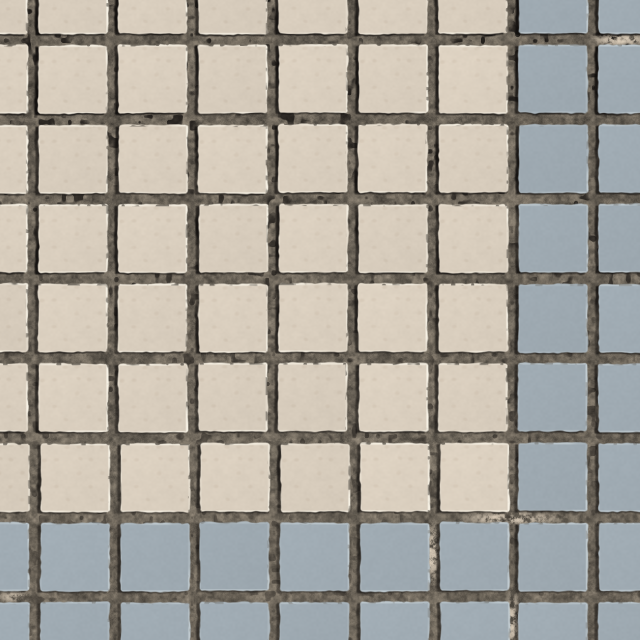
A Shadertoy shader for this texture:

```glsl
// Square cream mosaic tiles with a blue border on two sides, set in rough dark grout.

const vec2 GRID_ORIGIN = vec2(0.0508, 0.0677);
const vec2 GRID_PITCH = vec2(0.125, 0.1244);
const vec2 TILE_HALF = vec2(0.433, 0.43);
const vec3 CREAM = vec3(0.852, 0.808, 0.745);
const vec3 BLUE = vec3(0.622, 0.667, 0.698);
const vec3 GROUT = vec3(0.43, 0.40, 0.355);
const vec3 SHADOW = vec3(0.06, 0.05, 0.045);
const vec3 MORTAR = vec3(0.79, 0.74, 0.67);

float hash(vec2 p) {
    vec3 q = fract(vec3(p.xyx) * 0.1031);
    q += dot(q, q.yzx + 33.33);
    return fract((q.x + q.y) * q.z);
}

float noise(vec2 p) {
    vec2 i = floor(p), f = fract(p);
    f = f * f * (3.0 - 2.0 * f);
    return mix(mix(hash(i), hash(i + vec2(1, 0)), f.x),
               mix(hash(i + vec2(0, 1)), hash(i + vec2(1, 1)), f.x), f.y);
}

float fbm(vec2 p) {
    float sum = 0.0, amp = 0.5;
    for (int i = 0; i < 4; i++) {
        sum += amp * noise(p);
        p = p * 2.03 + 17.3;
        amp *= 0.5;
    }
    return sum / 0.9375;
}

float roundBox(vec2 p, vec2 halfSize, float radius) {
    vec2 d = abs(p) - halfSize + radius;
    return length(max(d, 0.0)) + min(max(d.x, d.y), 0.0) - radius;
}

// Soft elliptical patch, one at its centre.
float patchMask(vec2 p, vec2 center, vec2 size) {
    return 1.0 - smoothstep(0.2, 1.0, length((p - center) / size));
}

// Grainy mortar with pits and a few pale smears.
vec3 groutColor(vec2 p) {
    float grain = fbm(p * 150.0 + 40.0);
    float blotch = fbm(p * 32.0 + 9.0);
    vec3 col = GROUT * (0.42 + 0.72 * grain + 0.42 * blotch);
    float pits = smoothstep(0.62, 0.8, noise(p * 110.0 + 5.0)) * smoothstep(0.35, 0.65, blotch);
    col = mix(col, SHADOW, pits * mix(0.25, 0.85, p.y));

    float pale = patchMask(p, vec2(0.676, 0.135), vec2(0.014, 0.06));
    pale = max(pale, patchMask(p, vec2(0.80, 0.19), vec2(0.10, 0.014)));
    pale = max(pale, patchMask(p, vec2(0.80, 0.03), vec2(0.016, 0.06)));
    pale = max(pale, patchMask(p, vec2(0.97, 0.938), vec2(0.06, 0.012)));
    pale = max(pale, 0.8 * patchMask(p, vec2(0.02, 0.068), vec2(0.03, 0.012)));
    return mix(col, MORTAR * (0.75 + 0.4 * grain), pale * smoothstep(0.25, 0.6, grain));
}

// Glaze with faint dimples; q is the position within the tile.
vec3 tileColor(vec2 q, vec2 p, vec2 cell, float blue) {
    vec3 col = mix(CREAM, BLUE, blue);
    col *= 1.0 + 0.025 * (hash(cell + 71.0) - 0.5) - 0.02 * q.x + 0.015 * q.y;
    col *= 1.0 + mix(0.035, 0.02, blue) * (fbm(q * vec2(9.0, 14.0) + 30.0) - 0.5);
    vec2 dimpleGrid = q * vec2(7.0, 6.0) + 0.3 * noise(q * 5.0 + 20.0);
    vec2 dimplePos = fract(dimpleGrid) - 0.5;
    float chosen = step(0.45, hash(floor(dimpleGrid) + 50.0));
    float dimple = (1.0 - smoothstep(0.05, 0.26, length(dimplePos * vec2(0.8, 1.2)))) * chosen;
    col -= vec3(0.025, 0.03, 0.033) * dimple * (1.0 - blue);
    return col + 0.012 * (noise(p * 260.0) - 0.5);
}

// Chipped, lit rim along the tile edges.
vec3 addRim(vec3 col, vec2 q, vec2 p, float blue) {
    float chips = noise(p * 130.0 + 3.0);
    float wear = noise(p * 24.0 + 60.0);
    vec2 toHigh = TILE_HALF - q;
    vec2 toLow = TILE_HALF + q;
    float right = 1.0 - smoothstep(0.008, 0.035, toHigh.x);
    float top = 1.0 - smoothstep(0.008, 0.035, toHigh.y);
    float bottom = 1.0 - smoothstep(0.006, 0.028, toLow.y);
    float left = 1.0 - smoothstep(0.005, 0.025, toLow.x);
    float lit = max(max(right, 0.8 * top), max(0.75 * bottom, 0.4 * left));
    vec3 rim = mix(vec3(0.97, 0.95, 0.90), vec3(0.76, 0.80, 0.82), blue);
    col = mix(col, rim, lit * (0.35 + 0.65 * smoothstep(0.25, 0.7, wear)));
    float speck = max(top, right * 0.8) * smoothstep(0.6, 0.85, chips);
    return mix(col, GROUT * 0.75, speck * mix(0.75, 0.35, blue));
}

void mainImage(out vec4 fragColor, in vec2 fragCoord) {
    vec2 p = fragCoord / iResolution.xy;
    vec2 grid = (p - GRID_ORIGIN) / GRID_PITCH;
    vec2 cell = floor(grid);
    float pixel = 1.0 / (GRID_PITCH.y * iResolution.y);
    float blue = max(step(6.0, cell.x), step(cell.y, 0.0));

    // Tile placement: small jitter, the lower rows sit slightly to the right.
    vec2 jitter = vec2(hash(cell + 11.0), hash(cell + 37.0)) - 0.5;
    vec2 q = fract(grid) - 0.5 - vec2(0.008, 0.0) - 0.014 * jitter;
    q.x -= 0.022 * step(cell.y, 1.0) * step(cell.x, 5.0);
    float wobble = 0.016 * (noise(p * 55.0) - 0.5) + 0.012 * (noise(p * 140.0) - 0.5);
    float d = roundBox(q, TILE_HALF, 0.035) + wobble;

    // Shadow falls to the left of and below each tile, deeper toward the top.
    vec3 col = groutColor(p);
    float shadowDist = roundBox(q + vec2(0.042, 0.018), TILE_HALF, 0.02) + wobble;
    float shade = 1.0 - smoothstep(-0.018, 0.018, shadowDist);
    float depth = mix(0.55, 1.0, p.y) * (0.55 + 0.6 * noise(p * vec2(20.0, 28.0) + 8.0));
    col = mix(col, SHADOW, shade * min(depth, 0.96));

    vec3 tile = addRim(tileColor(q, p, cell, blue), q, p, blue);
    col = mix(col, tile, 1.0 - smoothstep(-pixel, pixel, d));
    fragColor = vec4(clamp(col, 0.0, 1.0), 1.0);
}
```
